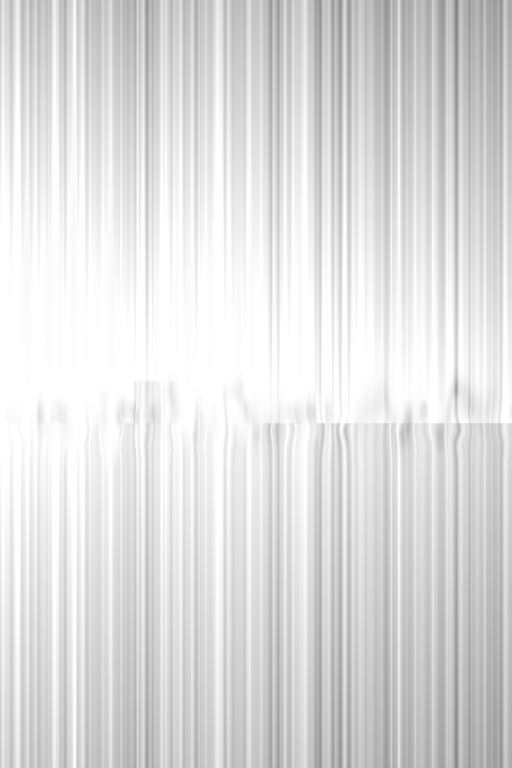
Write a WebGL 1 fragment shader that draws this background.

```glsl
precision highp float;
// Silvery vertical streaks over a tone that blows out to white above a horizon.
// Jittered thin lines and column noise make the streaks, linear ramps the light,
// and stretched 2D noise makes the smudges where the halves meet.

uniform vec2 u_resolution;

const float HORIZON = 0.449;

float hash(vec2 p) {
  return fract(sin(dot(p, vec2(12.9898, 78.233))) * 43758.55);
}

float noise(vec2 p) {
  vec2 cell = floor(p);
  vec2 f = fract(p);
  f = f * f * (3.0 - 2.0 * f);
  float low = mix(hash(cell), hash(cell + vec2(1.0, 0.0)), f.x);
  float high = mix(hash(cell + vec2(0.0, 1.0)), hash(cell + 1.0), f.x);
  return mix(low, high, f.y);
}

// Sum of four soft vertical lines at the given centers
float lines(float x, vec4 centers, float width) {
  vec4 d = (x - centers) / width;
  return dot(exp(-d * d), vec4(1.0));
}

// One jittered line of random strength and width per column cell
float scatteredLines(float x, float count, float seed) {
  float sum = 0.0;
  for (int i = -1; i <= 1; i++) {
    float cell = floor(x * count) + float(i);
    float center = cell + 0.5 + 0.7 * (hash(vec2(cell, seed)) - 0.5);
    float strength = hash(vec2(cell, seed + 1.0));
    float width = mix(0.13, 0.30, hash(vec2(cell, seed + 2.0)));
    float d = (x * count - center) / width;
    sum += strength * exp(-d * d);
  }
  return sum;
}

// Soft-edged interval
float band(float x, float start, float end, float soft) {
  return smoothstep(start - soft, start + soft, x)
       - smoothstep(end - soft, end + soft, x);
}

float streaks(float x) {
  float s = 0.07 * (noise(vec2(x * 28.0, 7.0)) - 0.5);
  s += 0.06 * (noise(vec2(x * 120.0, 18.0)) - 0.5);
  s += 0.12 * scatteredLines(x, 66.0, 3.0) - 0.025;
  s -= 0.11 * scatteredLines(x, 58.0, 11.0) - 0.025;
  // Leading highlights and shadows
  s += 0.10 * lines(x, vec4(0.107, 0.147, 0.426, 0.484), 0.005);
  s += 0.08 * lines(x, vec4(0.354, 0.598, 0.703, 0.781), 0.004);
  s += 0.08 * lines(x, vec4(0.033, 0.880, 0.898, 0.986), 0.004);
  s -= 0.04 * lines(x, vec4(0.285, 0.465, 0.530, 0.625), 0.006);
  s -= 0.05 * lines(x, vec4(0.756, 0.810, 0.860, 0.957), 0.008);
  return s;
}

void main() {
  vec2 uv = gl_FragCoord.xy / u_resolution;
  float x = uv.x;
  float y = uv.y;

  // Columns waver a little around the seam
  float waver = (y - 0.44) / 0.025;
  float shift = 0.014 * (noise(uv * vec2(30.0, 34.0)) - 0.5) * exp(-waver * waver);
  float column = streaks(x + shift);
  float edgeShade = 0.05 * smoothstep(0.92, 1.0, x);

  // Upper light, overexposed toward the horizon
  float rise = max(y - HORIZON, 0.0) / (1.0 - HORIZON);
  float upper = 1.19 - 0.18 * x - rise * (0.39 - 0.06 * x);
  upper += column * (0.95 + 0.25 * rise) - edgeShade;
  upper = min(upper, 1.0);

  // Thin shadows that survive in the white
  float thread = 0.8 * scatteredLines(x, 40.0, 23.0)
               + 0.6 * lines(x, vec4(0.285, 0.530, 0.742, 0.762), 0.004);
  upper -= 0.06 * thread * smoothstep(0.03, 0.35, rise) * mix(0.4, 1.0, x);

  // Lower light, fading to grey at the bottom
  float fall = max(HORIZON - y, 0.0) / HORIZON;
  float lower = 1.0 - 0.13 * x - 0.19 * fall;
  lower += 0.04 * (1.0 - smoothstep(0.0, 0.35, x)) * exp(-fall * 5.0);
  lower += column * (0.9 + 0.25 * fall) - edgeShade;
  lower = min(lower, 1.0);

  // Crisp seam in some spans, ragged fade in the others
  float crisp = band(x, 0.235, 0.345, 0.006) + band(x, 0.50, 0.58, 0.01)
              + smoothstep(0.61, 0.63, x);
  float ragged = HORIZON - 0.01 + 0.1 * (noise(vec2(x * 62.0, 3.0)) - 0.5);
  float hardSeam = smoothstep(HORIZON - 0.001, HORIZON + 0.001, y);
  float softSeam = smoothstep(ragged - 0.025, ragged + 0.025, y);
  float tone = mix(lower, upper, mix(softSeam, hardSeam, crisp));

  // Smudges gathered around the seam, heavier on the right
  float lift = 0.458 + 0.05 * (noise(vec2(x * 36.0, 52.0)) - 0.5);
  float spread = (y - lift) / 0.026;
  float smudge = 1.2 * smoothstep(0.4, 0.9, noise(vec2(x * 64.0, y * 26.0)));
  smudge += 0.6 * band(x, 0.49, 0.55, 0.02) + 0.7 * band(x, 0.70, 0.82, 0.02)
          + 0.7 * band(x, 0.88, 0.97, 0.02);
  smudge *= clamp(1.0 - 5.0 * column, 0.2, 1.8);
  tone -= smudge * exp(-spread * spread) * mix(0.06, 0.10, x)
        * mix(0.6, 1.0, hardSeam);

  // Pale rectangular patch standing on the seam
  float patchMask = band(x, 0.262, 0.344, 0.002) * band(y, HORIZON, 0.504, 0.002);
  tone -= patchMask * (0.04 - 0.5 * column);

  gl_FragColor = vec4(vec3(clamp(tone, 0.0, 1.0)), 1.0);
}
```
